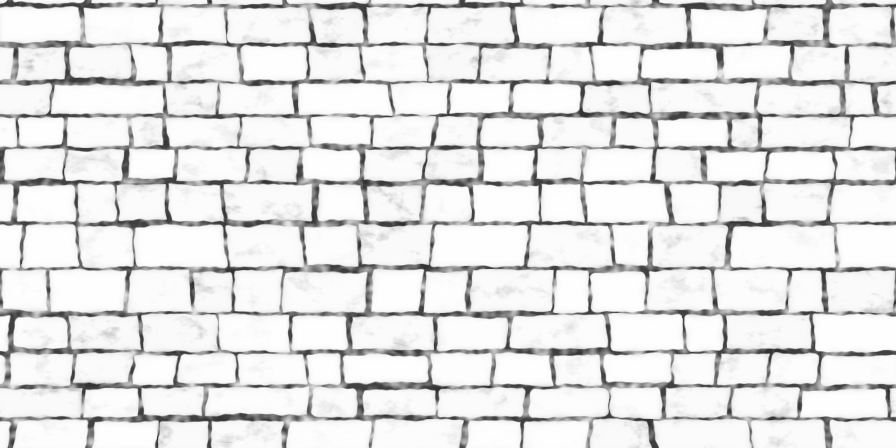
Reproduce this texture map procedurally as a WebGL 1 fragment shader.

```glsl
precision highp float;
// Pale, tileable stone wall: twelve uneven courses of bricks with rough, broken joints.

uniform vec2 u_resolution;

const float TAU = 6.2831853;
const float ROWS = 12.0;
const float ASPECT = 2.0;

float hash(vec2 c) {
  vec3 q = fract(vec3(c.xyx) * 0.1031);
  q += dot(q, q.yzx + 33.33);
  return fract((q.x + q.y) * q.z);
}

float cornerSlope(vec2 cell, vec2 offset, vec2 cells) {
  float angle = TAU * hash(mod(cell, cells) + 7.0);
  return dot(vec2(cos(angle), sin(angle)), offset);
}

// Gradient noise that wraps after the given number of cells
float noise(vec2 uv, vec2 cells) {
  vec2 p = uv * cells;
  vec2 i = floor(p);
  vec2 f = p - i;
  vec2 s = f * f * f * (f * (f * 6.0 - 15.0) + 10.0);
  vec2 e = vec2(1.0, 0.0);
  float low = mix(cornerSlope(i, f, cells), cornerSlope(i + e.xy, f - e.xy, cells), s.x);
  float high = mix(cornerSlope(i + e.yx, f - e.yx, cells), cornerSlope(i + 1.0, f - 1.0, cells), s.x);
  return mix(low, high, s.y);
}

float fbm(vec2 uv, vec2 cells) {
  float sum = 0.0;
  float gain = 0.6;
  for (int i = 0; i < 4; i++) {
    sum += gain * noise(uv, cells);
    cells *= 2.0;
    gain *= 0.65;
  }
  return sum;
}

// Depth of a course line below the top, with slowly varying course heights
float courseEdge(float row) {
  float a = TAU * row / ROWS;
  return row / ROWS + 0.0145 + 0.016 * cos(a + 1.08) + 0.0107 * cos(2.0 * a - 2.46);
}

// Upper edge, lower edge and index of the course at a depth
vec3 findCourse(float depth) {
  float base = floor(depth * ROWS);
  vec3 course = vec3(-9.0, 9.0, 0.0);
  for (int i = -2; i <= 2; i++) {
    float row = base + float(i);
    float edge = courseEdge(row);
    if (edge <= depth) course.xz = vec2(edge, row);
    else course.y = min(course.y, edge);
  }
  return course;
}

// Jittered, slightly leaning joint between two bricks
float jointPosition(float index, float count, float row, float height) {
  vec2 id = vec2(mod(index, count), row);
  float lean = 0.15 * (hash(id + 31.0) - 0.5);
  return index + 0.62 * (hash(id + 3.0) - 0.5) + lean * height;
}

// Left joint, right joint and index of the brick at s
vec3 findBrick(float s, float count, float row, float height) {
  float base = floor(s);
  vec3 brick = vec3(base - 2.0, base + 3.0, base);
  for (int i = -1; i <= 2; i++) {
    float index = base + float(i);
    float joint = jointPosition(index, count, row, height);
    if (joint <= s) brick.xz = vec2(joint, index);
    else brick.y = min(brick.y, joint);
  }
  return brick;
}

// Depth inside a rounded box, positive within
float insideBox(vec2 p, vec2 halfSize, float radius) {
  vec2 q = abs(p) - halfSize + radius;
  return radius - length(max(q, 0.0)) - min(max(q.x, q.y), 0.0);
}

// Uneven setback of a brick side, mostly small
vec2 setback(vec2 id) {
  vec2 h = vec2(hash(id + 11.0), hash(id + 17.0));
  return 0.0065 * h * h * h;
}

// Dark joints of changing width and strength, with a soft fringe
float jointInk(float inside, vec2 uv, vec2 edgeUv, float pixel) {
  float width = 0.0027 + 0.005 * noise(edgeUv, vec2(34.0, 17.0)) + 0.0032 * noise(edgeUv, vec2(110.0, 55.0));
  float soft = max(0.0022, 0.5 * pixel);
  float core = 1.0 - smoothstep(width - soft, width + soft, inside);
  float density = 0.57 + 0.65 * noise(uv, vec2(39.0, 27.0)) + 0.45 * noise(uv, vec2(104.0, 60.0));
  float fringe = 0.15 * exp(-max(inside, 0.0) / 0.0045) * (0.8 + noise(uv, vec2(60.0, 30.0)));
  return mix(fringe, clamp(density, 0.1, 0.74), core);
}

// Faint grainy clouds and hairline scratches on the brick faces
float stain(vec2 uv, float amount) {
  float cloud = smoothstep(0.04, 0.6, fbm(uv, vec2(26.0, 18.0)));
  float scratch = exp(-22.0 * abs(noise(uv + 0.21, vec2(38.0, 34.0))));
  return amount * amount * (0.2 * cloud + 0.14 * scratch * cloud + 0.02);
}

void main() {
  vec2 uv = gl_FragCoord.xy / u_resolution;
  vec2 warped = uv + vec2(0.002, 0.004) * vec2(noise(uv, vec2(40.0, 30.0)), noise(uv + 0.5, vec2(24.0, 12.0)));

  vec3 course = findCourse(1.0 - warped.y);
  float row = mod(course.z, ROWS);
  float height = (1.0 - warped.y - course.x) / (course.y - course.x) - 0.5;

  float count = 12.0 + floor(4.0 * hash(vec2(row, 51.0)));
  float s = warped.x * count;
  vec3 brick = findBrick(s, count, row, height);
  vec2 id = vec2(mod(brick.z, count), row);

  vec2 size = vec2((brick.y - brick.x) * ASPECT / count, course.y - course.x);
  vec2 local = vec2((s - 0.5 * (brick.x + brick.y)) * ASPECT / count, height * size.y);
  vec2 near = setback(id);
  vec2 far = setback(id + 61.0);
  float radius = mix(0.002, 0.016, pow(hash(id + 23.0), 2.0));
  float inside = insideBox(local - 0.5 * (near - far), 0.5 * (size - near - far), radius);

  vec2 edgeUv = uv + vec2(hash(id + 71.0), hash(id + 83.0));
  float ink = jointInk(inside, uv, edgeUv, 1.0 / u_resolution.y);
  float tone = 0.997 - ink - stain(uv, hash(id + 41.0));
  gl_FragColor = vec4(vec3(clamp(tone, 0.2, 1.0)), 1.0);
}
```
